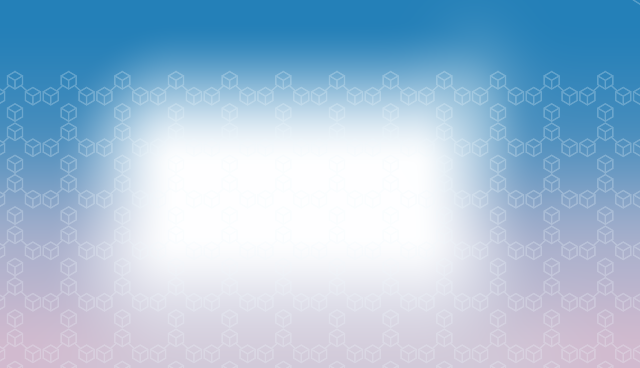
This background is drawn by a WebGL 2 fragment shader. Its source:

```glsl
#version 300 es
precision highp float;

uniform vec2 u_resolution;
out vec4 outColor;

float segment(vec2 p, vec2 a, vec2 b) {
  vec2 pa = p - a, ba = b - a;
  return length(pa - ba * clamp(dot(pa, ba) / dot(ba, ba), 0.0, 1.0));
}

// Outline of a cube in isometric view: a hexagon with three inner edges.
float cube(vec2 p) {
  p.x = abs(p.x);
  float hexagon = abs(max(p.x, p.x * 0.5 + abs(p.y) * 0.866) - 0.09);
  float lower = segment(p, vec2(0.0), vec2(0.0, 0.104));
  float upper = segment(p, vec2(0.0), vec2(0.09, -0.052));
  return min(hexagon, min(lower, upper));
}

// Repeating ring of four linked cubes.
float lattice(vec2 p) {
  vec2 q = p - vec2(0.18, 0.96);
  q = vec2(abs(mod(q.x + 0.322, 0.644) - 0.322), mod(q.y + 0.115, 0.616) - 0.115);
  float d = min(cube(q), cube(q - vec2(0.215, 0.19)));
  d = min(d, cube(q - vec2(0.0, 0.385)));
  d = min(d, segment(q, vec2(0.075, 0.066), vec2(0.14, 0.124)));
  return min(d, segment(q, vec2(0.0, 0.49), vec2(0.0, 0.51)));
}

// Blue at the top, through lavender, to pale pink at the lower corners.
vec3 backdrop(vec2 p) {
  vec3 color = mix(vec3(0.14, 0.50, 0.72), vec3(0.27, 0.55, 0.74), smoothstep(0.2, 1.7, p.y));
  color = mix(color, vec3(0.66, 0.69, 0.80), smoothstep(1.3, 3.1, p.y));
  vec3 base = mix(vec3(0.82, 0.79, 0.85), vec3(0.82, 0.73, 0.81), smoothstep(1.5, 3.8, abs(p.x - 3.84)));
  return mix(color, base, smoothstep(2.7, 4.3, p.y));
}

// Soft white box with a different falloff on each side.
float glow(vec2 p) {
  vec2 q = p - vec2(3.55, 2.4);
  vec2 falloff = vec2(1.55 + 0.3 * smoothstep(2.4, 4.0, p.y), q.y < 0.0 ? 1.75 : 1.65);
  float d = length(max(abs(q) - vec2(1.4, 0.4), 0.0) / falloff);
  return 1.0 - smoothstep(0.0, 1.0, d);
}

void main() {
  // The canvas is 7.68 by 4.4 units, with y measured down from the top.
  vec2 uv = gl_FragCoord.xy / u_resolution;
  vec2 p = vec2(uv.x, 1.0 - uv.y) * vec2(7.68, 4.4);
  float pixel = 7.68 / u_resolution.x;

  vec3 color = mix(backdrop(p), vec3(0.995, 0.997, 1.0), glow(p));

  // Pale haze at the upper right.
  vec2 haze = (p - vec2(5.7, 1.15)) / vec2(0.55, 0.75);
  color = mix(color, vec3(0.84, 0.91, 0.94), 0.3 * exp(-dot(haze, haze)));

  // Thin lattice lines, below the clear top band.
  float line = 1.0 - smoothstep(0.003, 0.003 + pixel, lattice(p));
  line *= smoothstep(0.84, 0.85, p.y);
  float corner = segment(p, vec2(7.6, 0.0), vec2(7.68, 0.05));
  line = max(line, 1.0 - smoothstep(0.003, 0.003 + pixel, corner));
  color = mix(color, vec3(0.93, 0.97, 0.99), 0.25 * line);

  outColor = vec4(color, 1.0);
}
```
